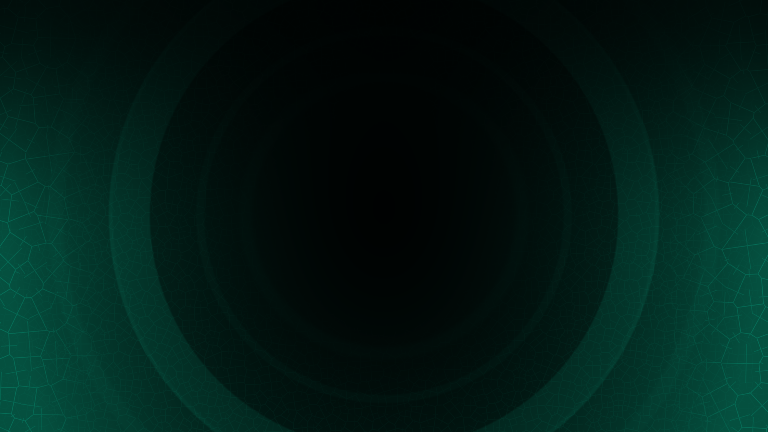
Give the GLSL for this background, as a Shadertoy shader.

```glsl
#define TINT vec3(0.06, 1.0, 0.79)
#define LINE_TINT vec3(0.03, 1.0, 0.82)
#define CENTRE vec2(0.0, 0.002)
#define SIDE_LIGHT 0.31
#define TOP_SHADE 0.17
#define MESH_CELLS 15.0
#define FINE_CELLS 34.0
#define MESH_LIGHT 0.12
#define FINE_LIGHT 0.035

vec2 hash2(vec2 cell) {
    vec2 q = vec2(dot(cell, vec2(127.1, 311.7)), dot(cell, vec2(269.5, 183.3)));
    return fract(sin(q) * 43758.5);
}

// Cellular mesh: cell borders plus spokes joining neighbouring seeds
float mesh(vec2 p, float pixel) {
    vec2 base = floor(p), local = fract(p);
    vec2 nearest = vec2(8.0), second = vec2(8.0);
    for (int y = -1; y <= 1; y++) {
        for (int x = -1; x <= 1; x++) {
            vec2 offset = vec2(x, y);
            vec2 seed = offset + 0.1 + 0.8 * hash2(base + offset) - local;
            float d = dot(seed, seed);
            if (d < dot(nearest, nearest)) {
                second = nearest;
                nearest = seed;
            } else if (d < dot(second, second)) {
                second = seed;
            }
        }
    }
    vec2 axis = normalize(second - nearest);
    float border = abs(dot(0.5 * (nearest + second), axis));
    float spoke = abs(nearest.x * axis.y - nearest.y * axis.x);
    float width = max(0.02, 0.8 * pixel);
    float lines = 1.0 - smoothstep(0.0, width, border);
    return max(lines, 0.7 * (1.0 - smoothstep(0.0, width, spoke)));
}

// Soft-edged annulus
float ring(float r, float inner, float outer, float soft) {
    return smoothstep(inner - soft, inner + soft, r)
         * (1.0 - smoothstep(outer - soft, outer + soft, r));
}

void mainImage(out vec4 fragColor, in vec2 fragCoord) {
    float pixel = 1.0 / iResolution.y;
    vec2 p = (fragCoord - 0.5 * iResolution.xy) * pixel - CENTRE;
    float height = fragCoord.y * pixel;
    float r = length(p);

    // Dark core, bright flanks, shaded top
    float spread = length(p * vec2(1.0, 0.75));
    float light = min(SIDE_LIGHT * pow(spread / 0.89, 1.7), 0.30) + 0.012;
    float shade = mix(TOP_SHADE, 1.0, 1.0 - smoothstep(0.38, 1.03, height));

    // Concentric rings
    float soft = 1.2 * pixel;
    light *= mix(0.84, 1.0, smoothstep(0.542 - soft, 0.542 + soft, r));
    light += 0.045 * ring(r, 0.542, 0.637, soft);
    light += 0.020 * ring(r, 0.628, 0.637, soft);
    light += 0.018 * ring(r, 0.416, 0.435, soft);
    light += 0.010 * ring(r, 0.305, 0.335, 0.008);
    light += 0.016 * ring(r, 0.742, 0.778, 0.005);

    // Coarse mesh on the flanks, fine mesh further in
    float flank = smoothstep(0.58, 0.9, abs(p.x));
    float inward = smoothstep(0.2, 0.65, r);
    float web = MESH_LIGHT * flank * mesh(p * MESH_CELLS, MESH_CELLS * pixel);
    web += FINE_LIGHT * inward * (1.0 - 0.6 * flank)
         * mesh(p * FINE_CELLS + 7.0, FINE_CELLS * pixel);

    vec3 color = shade * (TINT * light + LINE_TINT * web);
    fragColor = vec4(color, 1.0);
}
```
